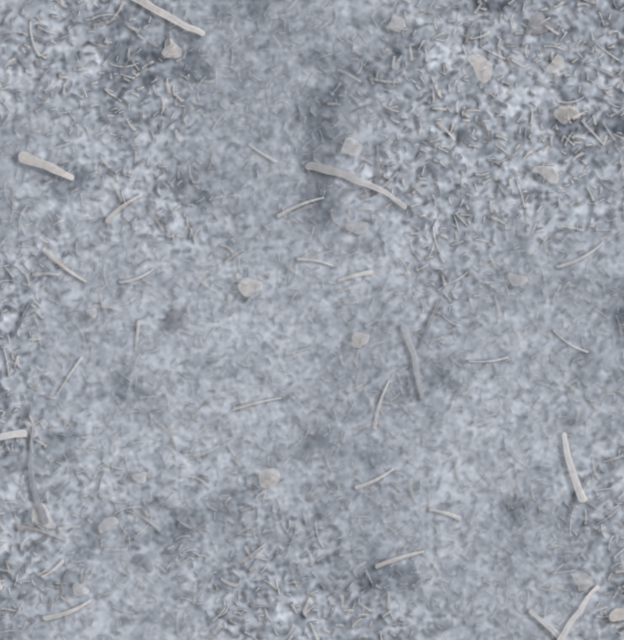
This texture is drawn by a WebGL 1 fragment shader. Its source:

```glsl
precision highp float;
// Dry, dusty ground strewn with straw, fibres, chips and a few larger sticks.
// Layered value noise makes the soil; jittered cells scatter bent capsules,
// each with a soft shadow, from tiny grains up to long stalks.

uniform vec2 u_resolution;

#define SOIL vec3(0.640, 0.663, 0.702)
#define STRAW vec3(0.835, 0.820, 0.815)
#define BARK vec3(0.455, 0.465, 0.505)
#define GRAIN_CONTRAST 0.23
#define DUST_CONTRAST 0.15
#define PIT_DEPTH 0.16
#define SHADOW_DIR vec2(-0.9, -0.35)
#define SHADOW_DEPTH 0.30
#define SOFTNESS 0.0021

vec4 hash4(vec2 p) {
  return fract(sin(dot(p, vec2(127.1, 311.7)) + vec4(0.0, 1.7, 3.1, 5.3)) * 43758.5453);
}

float noise(vec2 p) {
  vec2 i = floor(p), f = fract(p);
  f = f * f * (3.0 - 2.0 * f);
  float low = mix(hash4(i).x, hash4(i + vec2(1.0, 0.0)).x, f.x);
  float high = mix(hash4(i + vec2(0.0, 1.0)).x, hash4(i + vec2(1.0, 1.0)).x, f.x);
  return mix(low, high, f.y);
}

float fbm(vec2 p) {
  float sum = 0.0, amp = 0.53;
  for (int i = 0; i < 4; i++) {
    sum += amp * noise(p);
    p = mat2(1.6, 1.2, -1.2, 1.6) * p + 7.3;
    amp *= 0.5;
  }
  return sum;
}

// Distance to a bent, slightly tapered stalk lying along x
float stalk(vec2 d, float len, float wid, float bend) {
  d.y += bend * d.x * d.x;
  float taper = 1.0 - 0.3 * clamp(d.x / len, -1.0, 1.0);
  return length(vec2(max(abs(d.x) - len, 0.0), d.y)) - wid * taper;
}

// One layer of pieces; shape holds half length, half width (in cells) and bend
void scatter(inout vec3 col, vec2 p, float cell, float density, vec3 shape,
             float opacity, float lightShare, float seed) {
  vec2 q = p / cell, home = floor(q);
  float soft = SOFTNESS / cell;
  for (int j = -1; j <= 1; j++) {
    for (int i = -1; i <= 1; i++) {
      vec2 id = home + vec2(float(i), float(j));
      vec4 a = hash4(id + seed), b = hash4(id + seed + 51.7);
      if (a.x > density) continue;
      float angle = 6.2832 * a.y, c = cos(angle), s = sin(angle);
      mat2 turn = mat2(c, -s, s, c);
      float len = shape.x * mix(0.45, 1.0, b.z);
      float wid = shape.y * mix(0.6, 1.3, b.w);
      float bend = shape.z * (a.w - 0.5);
      vec2 offset = q - id - b.xy;
      vec2 d = turn * offset;

      // Shadow falls beside the piece, then the piece covers it
      vec2 shifted = turn * (offset - SHADOW_DIR * (wid + 0.6 * soft));
      float shade = 1.0 - smoothstep(-soft, 2.5 * soft, stalk(shifted, len, wid, bend));
      col *= 1.0 - SHADOW_DEPTH * opacity * shade;

      float cover = 1.0 - smoothstep(-soft, soft, stalk(d, len, wid, bend));
      float tone = smoothstep(lightShare + 0.25, lightShare - 0.25, a.z);
      vec3 body = mix(BARK, STRAW, tone);
      body += vec3(0.03, 0.0, -0.025) * (b.w - 0.4);
      body += 0.10 * (noise(vec2(d.x * 4.0, d.y * 1.6 / wid) + 9.0 * a.zw) - 0.5);
      body += 0.05 * dot(offset, -SHADOW_DIR) / (abs(dot(offset, SHADOW_DIR)) + wid);
      col = mix(col, body, cover * opacity);
    }
  }
}

void main() {
  vec2 p = gl_FragCoord.xy / u_resolution.y;
  float patches = fbm(p * 3.6 + 2.4);
  float litter = smoothstep(0.34, 0.62, patches + 0.10 * (p.y - 0.5));

  // Soil: broad dust, clods, then fine grain
  float dust = fbm(p * 7.0 + 31.0) - 0.5;
  float clods = noise(p * 34.0 + 5.0) - 0.5;
  float grain = noise(p * mat2(70.0, 31.0, -31.0, 70.0)) - 0.5;
  float speck = noise(p * mat2(120.0, -88.0, 88.0, 120.0) + 17.0) - 0.5;
  float rough = mix(0.65, 1.1, litter);
  vec3 col = SOIL + DUST_CONTRAST * (dust + 0.6 * clods);
  col += GRAIN_CONTRAST * rough * (0.8 * grain + 0.8 * speck);

  // Hollows with ragged dark rims
  float hollow = noise(p * 10.0 + 63.0) + 0.45 * (fbm(p * 32.0) - 0.5);
  col -= PIT_DEPTH * smoothstep(0.70, 1.0, hollow);

  // Grains and fibres, denser looking where litter gathers
  float show = mix(0.32, 0.65, litter);
  scatter(col, p, 0.014, 0.80, vec3(0.34, 0.100, 0.5), show, 0.52, 3.0);
  scatter(col, p + 0.37, 0.024, 0.62, vec3(0.44, 0.068, 1.0), show, 0.60, 11.0);
  scatter(col, p + 0.71, 0.046, 0.42, vec3(0.46, 0.040, 1.2), show, 0.72, 23.0);

  // Crumbly chips with warped outlines
  vec2 warp = vec2(noise(p * 45.0), noise(p * 45.0 + 19.0)) - 0.5;
  scatter(col, p + 0.014 * warp, 0.105, 0.24, vec3(0.10, 0.090, 0.0), 0.55, 0.74, 37.0);

  // Straws and the few long sticks
  scatter(col, p + 0.13, 0.095, 0.30, vec3(0.45, 0.026, 1.1), 0.70, 0.78, 43.0);
  scatter(col, p + 0.004 * warp, 0.200, 0.36, vec3(0.44, 0.032, 0.9), 0.80, 0.70, 59.0);

  // Faint dust veil and last fine tooth over everything
  col = mix(col, SOIL + 0.04, 0.10 * (1.0 - litter));
  col += 0.05 * (noise(p * 190.0 + 41.0) - 0.5);
  gl_FragColor = vec4(clamp(col, 0.0, 1.0), 1.0);
}
```
